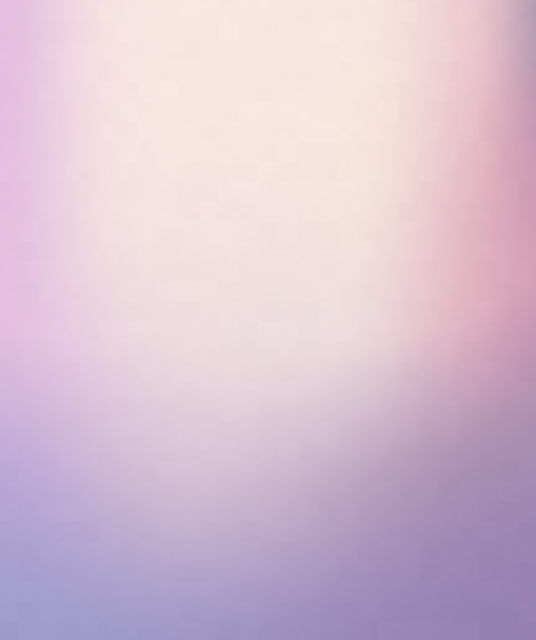
Reproduce this background procedurally as a Shadertoy shader.

```glsl
// Soft pastel backdrop: cream light between a lilac and a rose edge, fading to violet dusk below.

#define VEIL_TOP 0.48      // height where the mauve veil starts
#define VEIL_BASE 0.18     // height where the veil is full
#define DUSK_TOP 0.30      // height where the dusk starts
#define DUSK_BASE -0.05    // height where the dusk is full
#define SIDE_LIFT 0.30     // how far veil and dusk climb at the sides
#define LILAC_WIDTH 0.14   // reach of the left glow
#define LILAC_SPREAD 0.10  // extra reach of that glow lower down
#define ROSE_HEIGHT 0.58   // brightest height of the right edge
#define EDGE_START 0.88    // where the dark right border begins
#define PATCH_ROWS 32.0    // rows of the faint square mottling
#define PATCH_DEPTH 0.009  // contrast of the mottling

const vec3 CREAM = vec3(0.975, 0.900, 0.886);
const vec3 HAZE = vec3(0.915, 0.850, 0.865);
const vec3 LILAC = vec3(0.895, 0.748, 0.880);
const vec3 ROSE = vec3(0.860, 0.655, 0.725);
const vec3 PLUM = vec3(0.740, 0.550, 0.680);
const vec3 SLATE = vec3(0.610, 0.545, 0.650);
const vec3 VEIL_LEFT = vec3(0.750, 0.665, 0.840);
const vec3 VEIL_MID = vec3(0.830, 0.740, 0.830);
const vec3 VEIL_RIGHT = vec3(0.680, 0.565, 0.700);
const vec3 DUSK_LEFT = vec3(0.620, 0.610, 0.795);
const vec3 DUSK_RIGHT = vec3(0.590, 0.510, 0.698);

// Smooth round falloff, 1 at the centre
float glow(vec2 offset, vec2 radius) {
    vec2 q = offset / radius;
    return exp(-dot(q, q));
}

// Smooth step from 0 at a to 1 at b, in either direction
float ramp(float a, float b, float v) {
    float t = clamp((v - a) / (b - a), 0.0, 1.0);
    return t * t * (3.0 - 2.0 * t);
}

float hash(vec2 p) {
    vec3 q = fract(vec3(p.xyx) * 0.1031);
    q += dot(q, q.yzx + 33.33);
    return fract((q.x + q.y) * q.z);
}

// Flat random squares with narrow soft borders, centred on 0
float patches(vec2 p) {
    vec2 cell = floor(p);
    vec2 f = smoothstep(0.85, 1.0, fract(p));
    float low = mix(hash(cell), hash(cell + vec2(1, 0)), f.x);
    float high = mix(hash(cell + vec2(0, 1)), hash(cell + vec2(1, 1)), f.x);
    return mix(low, high, f.y) - 0.5;
}

vec3 backdrop(vec2 p) {
    // Central light with a faint peach patch
    vec3 color = mix(HAZE, CREAM, ramp(0.27, 0.85, p.y));
    color += vec3(-0.006, 0.0, -0.022) * glow(p - vec2(0.71, 0.77), vec2(0.12, 0.2));

    // Lilac glow on the left, wider towards the bottom
    float lilacWidth = LILAC_WIDTH + LILAC_SPREAD * ramp(0.65, 0.30, p.y);
    color = mix(color, LILAC, glow(vec2(p.x, 0.0), vec2(lilacWidth, 1.0)));

    // Rose glow on the right, paler and narrower near the top
    float roseStart = mix(0.60, 0.66, ramp(0.4, 0.8, p.y));
    float rosePaleness = mix(1.0, 0.65, ramp(0.65, 1.0, p.y));
    color = mix(color, ROSE, ramp(roseStart, 1.0, p.x) * rosePaleness);

    // Dark right border, weakest where the rose is brightest
    vec3 edgeColor = mix(PLUM, SLATE, ramp(0.72, 1.0, p.y));
    float edgeAmount = ramp(EDGE_START, 1.08, p.x);
    edgeAmount *= 1.0 - 0.6 * glow(vec2(0.0, p.y - ROSE_HEIGHT), vec2(1.0, 0.15));
    color = mix(color, edgeColor, edgeAmount);

    // Mauve veil, then violet dusk, both higher at the sides
    float side = p.x - 0.4;
    float height = p.y - SIDE_LIFT * side * side;
    vec3 veil = mix(VEIL_LEFT, VEIL_MID, ramp(0.0, 0.35, p.x));
    veil = mix(veil, VEIL_RIGHT, ramp(0.35, 0.95, p.x));
    color = mix(color, veil, ramp(VEIL_TOP, VEIL_BASE, height));
    vec3 dusk = mix(DUSK_LEFT, DUSK_RIGHT, ramp(0.0, 1.0, p.x));
    return mix(color, dusk, ramp(DUSK_TOP, DUSK_BASE, height));
}

void mainImage(out vec4 fragColor, in vec2 fragCoord) {
    vec2 p = fragCoord / iResolution.xy;
    vec3 color = backdrop(p);

    // Faint square mottling at two sizes
    vec2 grid = fragCoord / iResolution.y * PATCH_ROWS;
    color += PATCH_DEPTH * (patches(grid) + 0.5 * patches(grid * 2.0 + 17.0));
    fragColor = vec4(clamp(color, 0.0, 1.0), 1.0);
}
```
